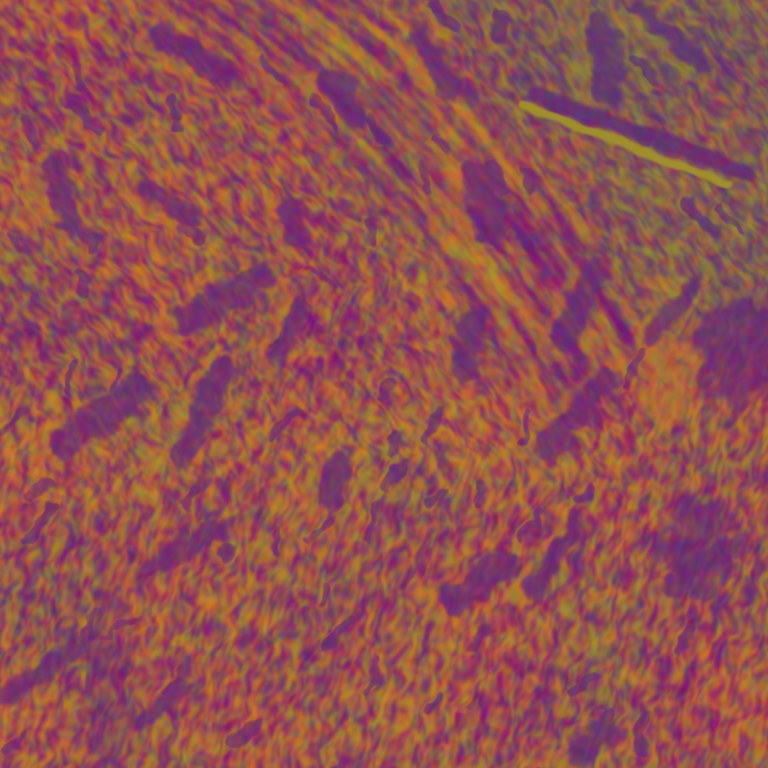
This texture is drawn by a Shadertoy shader. Its source:

```glsl
// Rough mineral surface: orange and purple relief grain with flakes, diagonal fibres and a grey corner.
#define MEAN_COLOR   vec3(0.575, 0.328, 0.308)
#define LIT_AXIS     vec3(0.066, 0.100, -0.074)
#define OLIVE_AXIS   vec3(-0.055, 0.034, 0.004)
#define GRAIN_SCALE  62.0
#define GRAIN_GAIN   1.0
#define FIBRE_SCALE  52.0
#define FLAKE_CELLS  6.0
#define CHIP_CELLS   15.0
#define RIM_OFFSET   vec2(-0.11, -0.05)

vec2 hash2(vec2 p) {
    vec3 q = fract(p.xyx * vec3(0.1031, 0.1030, 0.0973));
    q += dot(q, q.yzx + 33.33);
    return fract((q.xx + q.yz) * q.zy);
}

float gradDot(vec2 cell, vec2 offset) {
    float a = 6.2832 * hash2(cell + 200.0).x;
    return dot(vec2(cos(a), sin(a)), offset);
}

// Signed gradient noise
float gnoise(vec2 p) {
    vec2 i = floor(p), f = p - i;
    vec2 u = f * f * f * (f * (f * 6.0 - 15.0) + 10.0);
    vec2 e = vec2(1.0, 0.0);
    return mix(mix(gradDot(i, f), gradDot(i + e.xy, f - e.xy), u.x),
               mix(gradDot(i + e.yx, f - e.yx), gradDot(i + e.xx, f - e.xx), u.x), u.y);
}

// Two octaves of noise stretched along an angle
float grain(vec2 p, float angle) {
    vec2 dir = vec2(cos(angle), sin(angle));
    vec2 q = vec2(dot(p, vec2(-dir.y, dir.x)), 0.55 * dot(p, dir)) * GRAIN_SCALE;
    return 2.9 * gnoise(q) + 1.9 * gnoise(q * 2.1 + 17.3);
}

float segment(vec2 p, vec2 a, vec2 b) {
    vec2 ab = b - a;
    return length(p - a - ab * clamp(dot(p - a, ab) / dot(ab, ab), 0.0, 1.0));
}

float blot(vec2 p, vec2 center, vec2 radius) {
    return smoothstep(1.3, 0.7, length((p - center) / radius));
}

// Scattered long flakes: x = dark core, y = lit rim
vec2 flakes(vec2 p, float cells, float share, float seed) {
    vec2 result = vec2(0.0), home = floor(p * cells);
    for (int y = -1; y <= 1; y++)
    for (int x = -1; x <= 1; x++) {
        vec2 cell = home + vec2(x, y);
        vec2 h = hash2(cell + seed), k = hash2(cell + seed + 31.7);
        if (k.x > share) continue;
        vec2 q = p * cells - cell - 0.2 - 0.6 * h;
        float angle = mix(0.5, 1.45, k.y);
        if (cell.y / cells > 0.58) angle = -angle;
        vec2 arm = vec2(cos(angle), sin(angle)) * mix(0.12, 0.36, h.y);
        float width = mix(0.06, 0.13, h.x);
        float core = segment(q, -arm, arm) - width;
        float rim = segment(q - RIM_OFFSET, -arm, arm) - width;
        result = max(result, vec2(smoothstep(0.04, -0.04, core), smoothstep(0.05, -0.03, rim)));
    }
    return vec2(result.x, result.y * (1.0 - result.x));
}

void mainImage(out vec4 fragColor, in vec2 fragCoord) {
    vec2 p = fragCoord / iResolution.xy;
    vec2 warp = vec2(gnoise(p * 31.0), gnoise(p * 31.0 + 57.0));
    vec2 rough = p + 0.012 * warp + 0.005 * vec2(gnoise(p * 85.0), gnoise(p * 85.0 + 9.0));

    // Grain leaning one way above and the other way below
    float turn = 1.5708 * smoothstep(0.3, 0.75, p.y + 0.5 * gnoise(p * 3.0));
    vec2 g = p + 0.008 * warp;
    float lit = GRAIN_GAIN * (cos(turn) * grain(g, 1.3) + sin(turn) * grain(g + 3.0, 2.2));
    float olive = 2.6 * gnoise(g * vec2(68.0, 50.0) + 91.0) + 1.7 * gnoise(p * 125.0 + 40.0)
                + 1.5 * gnoise(p * 7.0 + 20.0);
    lit += 0.1 + 1.1 * gnoise(p * 6.0 + 5.0);

    // Curved diagonal fibres
    vec2 c = p - vec2(0.61, 0.74);
    float along = dot(c, vec2(0.646, -0.763));
    float across = dot(c, vec2(0.763, 0.646)) + 0.3 * along * along;
    float band = smoothstep(0.13, 0.06, abs(across)) * smoothstep(0.36, 0.26, along);
    float fibre = 4.2 * gnoise(vec2(across * FIBRE_SCALE + 0.4 * warp.x, along * 5.0))
                + 2.0 * gnoise(vec2(across * FIBRE_SCALE * 2.0, along * 14.0) + 70.0);
    lit = mix(lit, 0.45 * lit + fibre - 0.15, 0.85 * band);

    // Grey corner and warm left side
    float corner = smoothstep(0.02, 0.2, across) * smoothstep(0.5, 0.72, p.y);
    lit = mix(lit, 0.75 * lit - 0.15, corner);
    olive += 1.3 * corner - 0.3 * (1.0 - corner);

    // Flakes and small chips with lit rims
    vec2 big = flakes(rough, FLAKE_CELLS, 0.5, 11.0);
    vec2 chip = flakes(rough, CHIP_CELLS, 0.28, 73.0);
    float dark = max(big.x, 0.8 * chip.x);
    float rim = max(big.y, 0.7 * chip.y) * (1.0 - dark);

    // Broad stains
    vec2 s = rough + 0.02 * warp;
    dark = max(dark, blot(s, vec2(0.97, 0.545), vec2(0.065, 0.07)));
    dark = max(dark, 0.9 * blot(s, vec2(0.91, 0.29), vec2(0.045, 0.06)));
    dark = max(dark, 0.5 * blot(s, vec2(0.135, 0.08), vec2(0.03, 0.17)));
    float glow = blot(s, vec2(0.865, 0.53), vec2(0.035, 0.085));
    lit = mix(lit, 0.45 * lit + 1.1, max(0.75 * rim, 0.85 * glow));
    lit = mix(lit, 0.35 * lit - 1.8, 0.9 * dark);
    olive = mix(olive, 0.6 * olive + 0.7, dark);

    // Long ridge with its shadow
    vec2 start = vec2(0.68, 0.863), end = vec2(0.95, 0.76);
    vec2 r = p + 0.006 * warp;
    float shade = smoothstep(0.016, 0.006, segment(r, start + vec2(0.02, 0.012), end + vec2(0.02, 0.016)));
    float ridge = smoothstep(0.008, 0.002, segment(r, start, end));
    lit = mix(lit, 0.3 * lit - 1.9, shade);
    lit = mix(lit, 2.3, ridge);
    olive = mix(olive, 1.5, ridge);

    // Soft limits keep the palette muted
    lit = 2.6 * tanh(lit / 2.6);
    olive = 2.6 * tanh(olive / 2.6);
    vec3 color = MEAN_COLOR + LIT_AXIS * lit + OLIVE_AXIS * olive;
    color.b += 0.09 * gnoise(p * 75.0 + 130.0);
    fragColor = vec4(clamp(color, 0.0, 1.0), 1.0);
}
```
